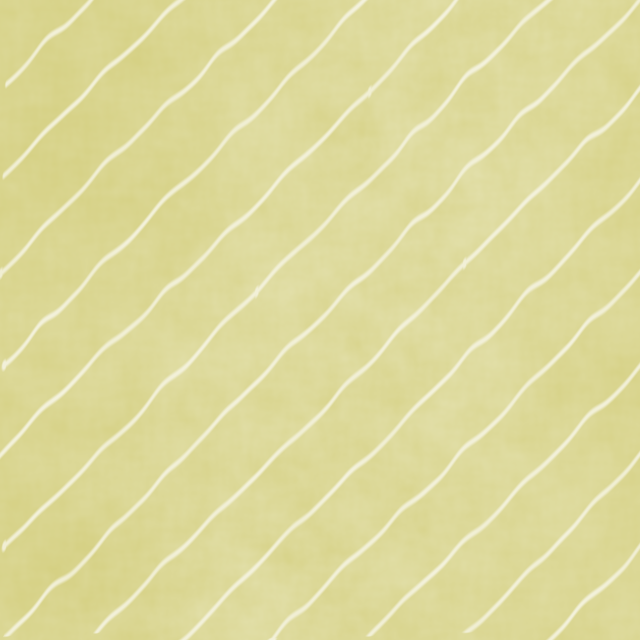
This pattern is drawn by a WebGL 2 fragment shader. Its source:

```glsl
#version 300 es
precision highp float;
// Thirteen hand-drawn cream diagonals, seven per canvas side, on mottled
// yellow-green cloth. Each line is a wobbling distance field with rounded
// ends and small ink beads; layered gradient noise stains the cloth.

uniform vec2 u_resolution;
out vec4 fragColor;

float hash(vec2 p) {
  vec3 q = fract(p.xyx * vec3(0.1031, 0.1030, 0.0973));
  q += dot(q, q.yzx + 33.33);
  return fract((q.x + q.y) * q.z);
}

vec2 gradientAt(vec2 cell) {
  float angle = 6.2832 * hash(cell);
  return vec2(cos(angle), sin(angle));
}

float gradientNoise(vec2 p) {
  vec2 i = floor(p), f = p - i;
  vec2 u = f * f * f * (f * (f * 6.0 - 15.0) + 10.0);
  vec2 e = vec2(1.0, 0.0);
  float low = mix(dot(gradientAt(i), f), dot(gradientAt(i + e), f - e), u.x);
  float high = mix(dot(gradientAt(i + e.yx), f - e.yx),
                   dot(gradientAt(i + 1.0), f - 1.0), u.x);
  return mix(low, high, u.y);
}

float fbm(vec2 p) {
  float sum = 0.0, weight = 1.0;
  for (int octave = 0; octave < 4; octave++) {
    sum += weight * gradientNoise(p);
    p = p * 2.1 + 17.3;
    weight *= 0.55;
  }
  return sum;
}

// Cloth: pale slanted band, cloudy stains, fine flecks and crossed threads
vec3 cloth(vec2 p) {
  float band = (p.x - 0.39 - 0.33 * p.y) / 0.34;
  float glow = exp(-band * band);
  float level = 0.27 + 0.25 * glow + 0.08 * p.x;
  level += 0.30 * fbm(p * 3.2 + 5.0);
  level += (0.15 + 0.10 * glow) * fbm(p * 17.0 + 40.0);
  level += 0.09 * gradientNoise(p * vec2(26.0, 85.0) + 70.0);
  level += 0.09 * gradientNoise(p * vec2(85.0, 26.0) + 90.0);
  return mix(vec3(0.835, 0.815, 0.51), vec3(0.895, 0.885, 0.69),
             clamp(level, 0.0, 1.1));
}

// Sideways drift of one line: regular kinks plus a slow and a quick tremor
float wobble(float x, float id) {
  float phase = 6.2832 * (x - 0.07) / 0.094 + 1.6 * gradientNoise(vec2(x * 4.0, id * 5.7));
  float strength = 0.0034 + 0.004 * gradientNoise(vec2(x * 5.0, id * 3.3 + 20.0));
  return -strength * (cos(phase) + 0.2 * cos(2.0 * phase))
       + 0.016 * gradientNoise(vec2(x * 3.0 + 9.0, id * 7.31))
       + 0.004 * gradientNoise(vec2(x * 22.0, id * 4.7 + 50.0));
}

// Coverage of the nearest line, with its ends and beads
float lineInk(vec2 p) {
  float across = p.x + 1.0 - p.y;
  float id = clamp(round(across * 7.0), 1.0, 13.0);
  float side = (across - id / 7.0 - wobble(p.x, id)) * 0.7071;

  // Some lines stop just short of the left or bottom edge
  float inset = 0.018 * hash(vec2(id, 3.0)) - 0.004;
  float along = (min(p.x, p.y) - inset) * 1.4142;
  float dist = length(vec2(side, min(along, 0.0)));

  // Beads at some ends, and here and there along the way
  float endBead = length(vec2(side, along)) + 0.03 * step(hash(vec2(id, 8.0)), 0.45);
  float beadX = 0.35 + 0.5 * hash(vec2(id, 12.0));
  float midBead = length(vec2(side, (p.x - beadX) * 1.4142))
                + 0.03 * step(hash(vec2(id, 15.0)), 0.6);
  dist = min(dist, min(endBead, midBead) - 0.0022);

  float soft = max(0.0027, 0.8 / min(u_resolution.x, u_resolution.y));
  float pressure = 0.92 + 0.15 * gradientNoise(vec2(p.x * 14.0, id * 6.1));
  return pressure * (1.0 - smoothstep(0.0032 - soft, 0.0032 + soft, dist));
}

void main() {
  vec2 p = gl_FragCoord.xy / u_resolution;
  vec3 cream = vec3(0.955, 0.948, 0.865);
  fragColor = vec4(mix(cloth(p), cream, lineInk(p)), 1.0);
}
```
